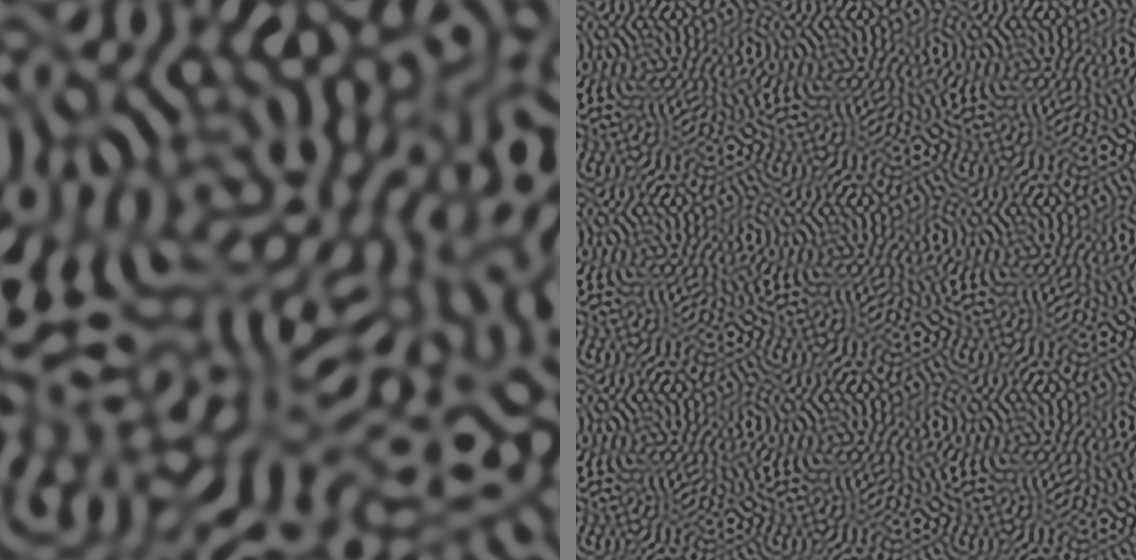
Left, the tile; right, the same tile 3 across and 3 down.
Reproduce this pattern procedurally as a WebGL 2 fragment shader.

```glsl
#version 300 es
precision highp float;
precision highp int;
// Seamless grey labyrinth of soft dark spots and short winding stripes.

uniform vec2 u_resolution;
out vec4 fragColor;

const float PI = 3.14159265;
const int WAVES = 80;

// Integer hash: three random values in 0..1 for each wave
vec3 hash3(uint n) {
    uvec3 v = uvec3(n, n + 71u, n + 193u) * 1664525u + 1013904223u;
    v.x += v.y * v.z; v.y += v.z * v.x; v.z += v.x * v.y;
    v ^= v >> 16u;
    v.x += v.y * v.z; v.y += v.z * v.x; v.z += v.x * v.y;
    return vec3(v >> 8u) / 16777216.0;
}

// Band-limited noise of unit variance: plane waves of similar length in all
// directions, with whole cycle counts so that the field wraps on both axes
float labyrinth(vec2 uv) {
    float sum = 0.0;
    float power = 0.0;
    for (int i = 0; i < WAVES; i++) {
        vec3 rnd = hash3(uint(i));
        float angle = PI * (float(i) + rnd.x) / float(WAVES);
        float cycles = 20.0 + 4.5 * (rnd.y - 0.5);
        vec2 wave = round(cycles * vec2(cos(angle), sin(angle)));
        float amplitude = 1.0 + 0.2 * cos(2.0 * angle); // slightly upright grain
        sum += amplitude * cos(2.0 * PI * (dot(wave, uv) + rnd.z));
        power += 0.5 * amplitude * amplitude;
    }
    return sum * inversesqrt(power);
}

void main() {
    vec2 uv = gl_FragCoord.xy / u_resolution;

    // Soft limiting spreads the greys evenly, with a little more light than dark
    float tone = 0.5 + 0.5 * tanh(0.8 * (labyrinth(uv) + 0.15));
    fragColor = vec4(vec3(mix(0.165, 0.47, tone)), 1.0);
}
```
